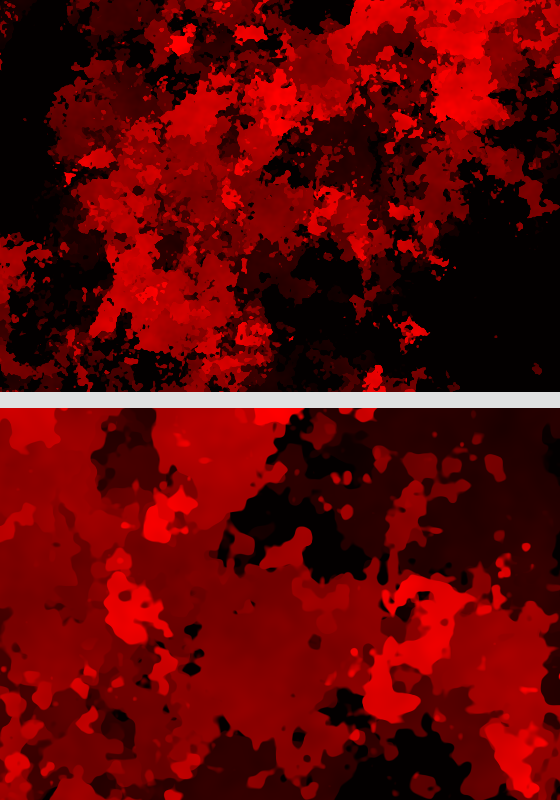
Top: the whole. Bottom: its middle third, enlarged.
Reproduce this texture procedurally as a WebGL 2 fragment shader.

```glsl
#version 300 es
precision highp float;
// Crumbling red sheets piled over black. Each sheet is a rough fractal noise
// cut at a threshold; sheets run from dark and wide to bright and scarce.
// A shared density field gathers them into clumps and leaves black voids.

#define SHEETS 12
#define OCTAVES 6
#define ROUGHNESS 0.74
#define SHEET_FREQ 4.2
#define CLUMP_FREQ 3.0
#define CLUMPING 0.52
#define EDGE 0.08
#define WIDE_CUT 0.68
#define SCARCE_CUT 1.93
#define DARK_RED 0.08
#define BRIGHT_RED 0.93
#define MOTTLE 0.04

uniform vec2 u_resolution;
out vec4 fragColor;

float hash(ivec2 cell, int seed) {
    uint h = uint(cell.x) * 1597334677u ^ uint(cell.y) * 3812015801u ^ uint(seed) * 2654435769u;
    h = (h ^ (h >> 16)) * 2146121005u;
    h = (h ^ (h >> 15)) * 2221713035u;
    h ^= h >> 16;
    return float(h >> 8) / 16777216.0;
}

float valueNoise(vec2 p, int seed) {
    ivec2 c = ivec2(floor(p));
    vec2 f = fract(p);
    f = f * f * (3.0 - 2.0 * f);
    float low = mix(hash(c, seed), hash(c + ivec2(1, 0), seed), f.x);
    float high = mix(hash(c + ivec2(0, 1), seed), hash(c + ivec2(1, 1), seed), f.x);
    return mix(low, high, f.y);
}

// Fractal noise scaled to zero mean and about unit deviation.
float fractal(vec2 p, int seed, int octaves) {
    const mat2 turn = mat2(1.6, 1.2, -1.2, 1.6);
    float sum = 0.0, power = 0.0, amp = 1.0;
    for (int i = 0; i < octaves; i++) {
        sum += amp * (valueNoise(p, seed + i) - 0.5);
        power += amp * amp;
        amp *= ROUGHNESS;
        p = turn * p + 3.7;
    }
    return sum / (0.214 * sqrt(power));
}

float softSpot(vec2 p, vec2 center, float radius) {
    vec2 d = (p - center) / radius;
    return exp(-dot(d, d));
}

// Broad arrangement: fuller towards the top, with three open hollows.
float broadDensity(vec2 p, float aspect) {
    float hollows = softSpot(p, vec2(0.0, 0.54), 0.15)
                  + softSpot(p, vec2(0.95 * aspect, 0.20), 0.21)
                  + softSpot(p, vec2(0.58 * aspect, 1.0), 0.10);
    return 0.16 + 0.6 * (p.y - 0.5) - 1.8 * hollows;
}

void main() {
    vec2 p = gl_FragCoord.xy / u_resolution.y;
    float aspect = u_resolution.x / u_resolution.y;
    float density = CLUMPING * fractal(p * CLUMP_FREQ + 11.3, 900, OCTAVES)
                  + broadDensity(p, aspect);
    float ownWeight = sqrt(1.0 - CLUMPING * CLUMPING);

    // Lay the sheets from back to front.
    float red = 0.012;
    for (int i = 0; i < SHEETS; i++) {
        float rank = float(i) / float(SHEETS - 1);
        int seed = 31 * i + 7;
        vec2 q = p * SHEET_FREQ + float(i) * vec2(5.31, 2.77);
        float field = ownWeight * fractal(q, seed, OCTAVES) + density;
        float cut = mix(WIDE_CUT, SCARCE_CUT, rank);
        float cover = smoothstep(cut - EDGE, cut + EDGE, field);

        // Slow drift and faint mottling of the tone within one sheet.
        float drift = fractal(q * 1.4 + 40.0, seed + 500, 5);
        float tone = mix(DARK_RED, BRIGHT_RED, rank) + MOTTLE * drift * (0.5 + rank);
        red = mix(red, clamp(tone, 0.0, 1.0), cover);
    }
    fragColor = vec4(red, 0.0, 0.0, 1.0);
}
```
